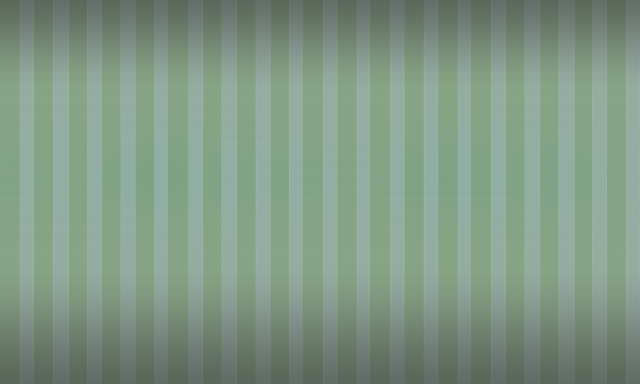
A Shadertoy shader for this pattern:

```glsl
const float STRIPES = 19.0;          // repeats across the canvas
const float CELL_SHIFT = 0.30;       // keeps each band inside its own cell
const float BAND_START = 0.293;      // band edges in cell units
const float BAND_END = 0.705;
const float START_JITTER = 0.025;
const float END_JITTER = 0.045;
const float LINE_WIDTH = 0.026;      // pale line along each band edge
const float LINE_STRENGTH = 0.42;
const float TOP_FADE = 0.25;         // shadow heights in canvas units
const float BOTTOM_FADE = 0.33;
const float SHADOW_LEVEL = 0.62;
const float SHADOW_GREY = 0.35;

const vec3 GREEN = vec3(0.525, 0.645, 0.525);
const vec3 TEAL_GREEN = vec3(0.495, 0.635, 0.520);
const vec3 PALE = vec3(0.585, 0.675, 0.630);
const vec3 TEAL_PALE = vec3(0.565, 0.685, 0.640);
const vec3 EDGE_LINE = vec3(0.68, 0.77, 0.71);

float hash(float n) {
    return fract(sin(n * 127.1 + 11.7) * 437.58);
}

// Antialiased line of a given width around a signed distance
float lineMask(float d, float width, float aa) {
    float coverage = min(1.0, width / aa);
    return coverage * (1.0 - smoothstep(-0.5 * aa, 0.5 * aa, abs(d) - 0.5 * width));
}

// Slow drift in hue, built from layered sines
float tintDrift(vec2 uv) {
    float wave = sin(uv.x * 13.0 - 2.0) + 0.6 * sin(uv.x * 29.0 + 0.8);
    return 0.65 + 0.2 * wave;
}

// Faint horizontal grain, uneven along the height
float grain(vec2 uv) {
    float wave = sin(uv.y * 173.0) + 0.7 * sin(uv.y * 311.0 + 1.3);
    return wave * (0.6 + 0.4 * sin(uv.x * 9.0 + uv.y * 17.0));
}

void mainImage(out vec4 fragColor, in vec2 fragCoord) {
    vec2 uv = fragCoord / iResolution.xy;
    float aa = STRIPES / iResolution.x;

    // Stripe cell with slightly uneven band edges
    float across = uv.x * STRIPES - CELL_SHIFT;
    float id = floor(across);
    float cell = fract(across);
    float start = BAND_START + START_JITTER * (hash(id) - 0.5);
    float end = BAND_END + END_JITTER * 2.0 * (hash(id + 41.0) - 0.5);
    float fromStart = cell - start;
    float fromEnd = cell - end;
    float inside = min(fromStart, -fromEnd);
    float band = smoothstep(-0.5 * aa, 0.5 * aa, inside);

    // Teal tint gathers around the middle height
    float middle = (uv.y - 0.54) / 0.13;
    float teal = clamp(exp(-middle * middle) * tintDrift(uv), 0.0, 1.0);
    vec3 ground = mix(GREEN, TEAL_GREEN, teal);
    vec3 pale = mix(PALE, TEAL_PALE, teal);
    vec3 color = mix(ground, pale, band);

    // Pale edge lines
    float line = lineMask(fromStart, LINE_WIDTH, aa)
               + lineMask(fromEnd, LINE_WIDTH, aa);
    color = mix(color, EDGE_LINE, LINE_STRENGTH * min(line, 1.0));
    color += 0.0025 * grain(uv);

    // Soft shadows at the top and bottom
    float top = 1.0 - smoothstep(-0.05, TOP_FADE, 1.0 - uv.y);
    float bottom = 1.0 - smoothstep(-0.05, BOTTOM_FADE, uv.y);
    float shadow = max(top, bottom);
    float grey = dot(color, vec3(0.3, 0.59, 0.11));
    color = mix(color, vec3(grey), SHADOW_GREY * shadow);
    color *= mix(1.0, SHADOW_LEVEL, shadow);

    fragColor = vec4(clamp(color, 0.0, 1.0), 1.0);
}
```
